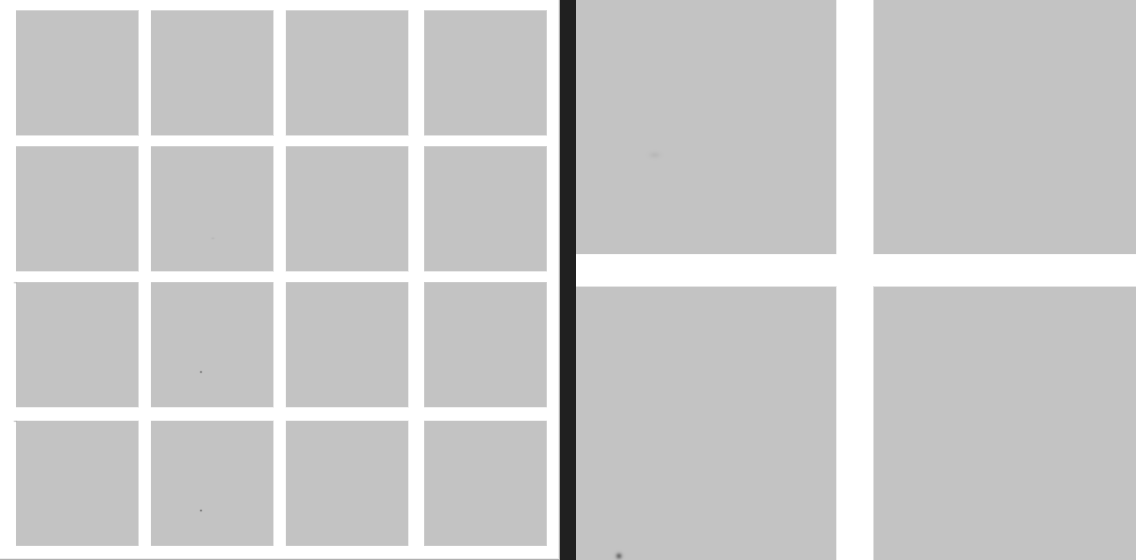
Left, the full canvas; right, a detail of the centre.
A Shadertoy shader for this pattern:

```glsl
// Four by four flat grey tiles on white, with slightly uneven gutters.
// Each tile is a box distance around a computed centre; small specks, corner
// nicks and a thin rule along the right and bottom edges add the wear.

const int COUNT = 4;
const vec2 FIRST_CENTRE = vec2(0.1380, 0.1370);
const vec2 PITCH = vec2(0.2409, 0.2427);
const vec2 HALF_SIZE = vec2(0.1094, 0.1117);
const vec2 WIDE_GUTTER = vec2(0.0062, 0.0047);  // extra space in one gutter
const vec2 WIDE_FROM = vec2(3.0, 1.0);          // first column and row past it

const vec3 PAPER = vec3(1.0);
const vec3 TILE_GREY = vec3(0.764);
const vec3 RULE_GREY = vec3(0.69);
const vec3 SPECK_GREY = vec3(0.36);
const float RULE_WIDTH = 0.0023;

// Centre of the tile at a given column and row.
vec2 tileCentre(vec2 cell) {
    return FIRST_CENTRE + PITCH * cell + WIDE_GUTTER * step(WIDE_FROM, cell);
}

float boxDistance(vec2 p, vec2 halfSize) {
    vec2 d = abs(p) - halfSize;
    return length(max(d, 0.0)) + min(max(d.x, d.y), 0.0);
}

// Antialiased coverage of a shape from its signed distance.
float coverage(float dist, float pixel) {
    return 1.0 - smoothstep(-0.6 * pixel, 0.6 * pixel, dist);
}

// Small soft dot, with separate radii along each axis.
float speck(vec2 p, vec2 radius) {
    vec2 q = p / radius;
    return exp(-dot(q, q));
}

void mainImage(out vec4 fragColor, in vec2 fragCoord) {
    vec2 uv = fragCoord / iResolution.xy;
    float pixel = 1.0 / min(iResolution.x, iResolution.y);

    // Nearest tile edge over the whole grid.
    float tileDist = 1.0;
    for (int row = 0; row < COUNT; row++) {
        for (int col = 0; col < COUNT; col++) {
            vec2 centre = tileCentre(vec2(col, row));
            tileDist = min(tileDist, boxDistance(uv - centre, HALF_SIZE));
        }
    }
    vec3 color = mix(PAPER, TILE_GREY, coverage(tileDist, pixel));

    // Specks in the second column and nicks on the first, lower two rows.
    float wear = 0.0;
    for (int row = 0; row < 2; row++) {
        vec2 inner = uv - tileCentre(vec2(1, row));
        vec2 corner = uv - tileCentre(vec2(0, row)) - HALF_SIZE * vec2(-1, 1);
        wear += 0.8 * speck(inner - vec2(-0.0200, -0.0487), vec2(0.0018));
        wear += 0.35 * speck(corner - vec2(-0.0015, -0.0010), vec2(0.0025, 0.0014));
    }
    // Fainter smudge in the row above.
    vec2 smudge = uv - tileCentre(vec2(1, 2)) - vec2(0.0013, -0.0527);
    wear += 0.1 * speck(smudge, vec2(0.0030, 0.0018));
    color = mix(color, SPECK_GREY, min(wear, 1.0));

    // Thin rule on the right and bottom edges.
    float ruleDist = min(1.0 - uv.x, uv.y) - RULE_WIDTH;
    color = mix(color, RULE_GREY, coverage(ruleDist, pixel));

    fragColor = vec4(color, 1.0);
}
```
